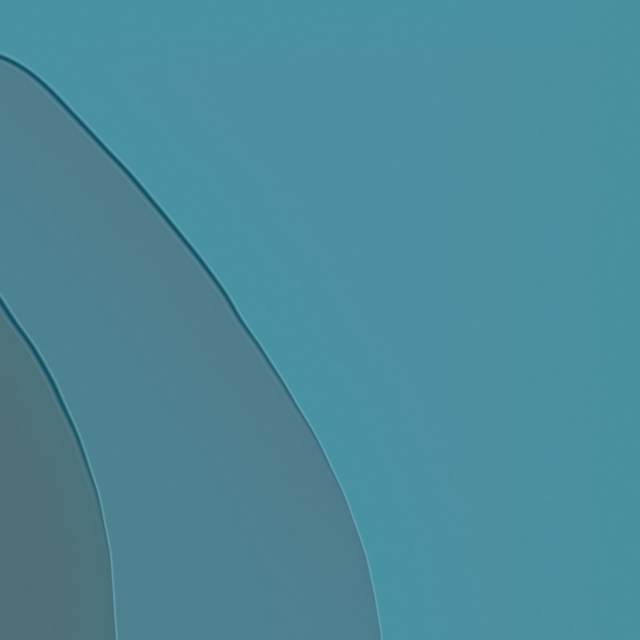
Reproduce this background procedurally as a WebGL 2 fragment shader.

```glsl
#version 300 es
precision highp float;
// Two curved teal sheets stacked in the lower left over a pale teal ground.
// Each edge is a power curve x = f(y); its approximate distance drives the
// sheet fill, a tapering dark groove and a thin light rim.

#define OUTER_FOOT 0.594
#define INNER_FOOT 0.180
#define GROOVE_WIDTH 0.0034
#define RIM_WIDTH 0.0018
#define RIM_OFFSET 0.0050
#define GRAIN 0.007
#define GRAIN_CELLS 230.0

uniform vec2 u_resolution;
out vec4 fragColor;

const vec3 GROOVE = vec3(0.04, 0.30, 0.37);
const vec3 RIM = vec3(0.45, 0.66, 0.71);

float hash(vec2 p) {
    return fract(sin(dot(p, vec2(127.1, 311.7))) * 43758.5453);
}

float noise(vec2 p) {
    vec2 i = floor(p), f = fract(p);
    f = f * f * (3.0 - 2.0 * f);
    return mix(mix(hash(i), hash(i + vec2(1, 0)), f.x),
               mix(hash(i + vec2(0, 1)), hash(i + vec2(1, 1)), f.x), f.y);
}

// Horizontal position of each edge at height y
float outerEdge(float y) {
    float bend = (y - 0.45) / 0.1;
    return OUTER_FOOT - 0.661 * pow(y, 1.65) - 6.0 * pow(y, 60.0)
         - 0.007 * exp(-bend * bend);
}

float innerEdge(float y) {
    return INNER_FOOT - 0.715 * pow(y, 2.18);
}

// Horizontal offset scaled by the slope; positive outside the sheet
float edgeDistance(float x, float edge, float above, float below, float dy) {
    float slope = (above - below) / dy;
    return (x - edge) / sqrt(1.0 + slope * slope);
}

float ridge(float d, float width) {
    return exp(-d * d / (width * width));
}

// Fill one sheet, then draw its shade, groove and rim
vec3 layer(vec3 base, vec3 sheet, float d, float depth, float px) {
    sheet -= 0.018 * exp(-max(-d, 0.0) / 0.012) * vec3(1.0, 0.7, 0.5);
    vec3 c = mix(sheet, base, smoothstep(-px, px, d));
    c = mix(c, RIM, 0.22 * depth * ridge(d + 0.0085, RIM_WIDTH));
    float width = GROOVE_WIDTH * mix(0.55, 1.0, depth);
    c = mix(c, GROOVE, mix(0.12, 0.95, depth) * ridge(d + 0.001, width));
    float rim = ridge(d - RIM_OFFSET * mix(0.2, 1.0, depth), RIM_WIDTH);
    return mix(c, RIM, mix(0.65, 0.5, depth) * rim);
}

void main() {
    vec2 uv = gl_FragCoord.xy / u_resolution;
    float px = 1.0 / min(u_resolution.x, u_resolution.y);
    float y = max(uv.y, 0.002), h = 0.001;

    // Slight hand-drawn wobble along the edges
    float x = uv.x + 0.003 * (noise(vec2(y * 22.0, 3.0)) - 0.5);
    float dOuter = edgeDistance(x, outerEdge(y), outerEdge(y + h), outerEdge(y - h), 2.0 * h);
    float dInner = edgeDistance(x, innerEdge(y), innerEdge(y + h), innerEdge(y - h), 2.0 * h);

    // Ground: clearer teal by the edge and at the far right
    vec3 ground = mix(vec3(0.285, 0.572, 0.640), vec3(0.304, 0.563, 0.630),
                      smoothstep(0.0, 0.22, dOuter));
    ground = mix(ground, vec3(0.287, 0.565, 0.625), smoothstep(0.65, 1.0, uv.x));

    // Sheets: greyer towards the middle of the band and the lower left
    vec3 band = mix(vec3(0.300, 0.510, 0.570), vec3(0.315, 0.490, 0.548),
                    smoothstep(-0.25, -0.02, dOuter));
    band = mix(band, vec3(0.305, 0.505, 0.565), 0.6 * smoothstep(0.3, 0.0, uv.y));
    vec3 core = mix(vec3(0.315, 0.435, 0.465), vec3(0.300, 0.455, 0.490),
                    smoothstep(-0.12, 0.0, dInner));

    vec3 color = layer(ground, band, dOuter, smoothstep(0.15, 0.65, uv.y), px);
    color = layer(color, core, dInner, smoothstep(0.08, 0.44, uv.y), px);

    color += GRAIN * (noise(uv * GRAIN_CELLS) - 0.5);
    fragColor = vec4(color, 1.0);
}
```
